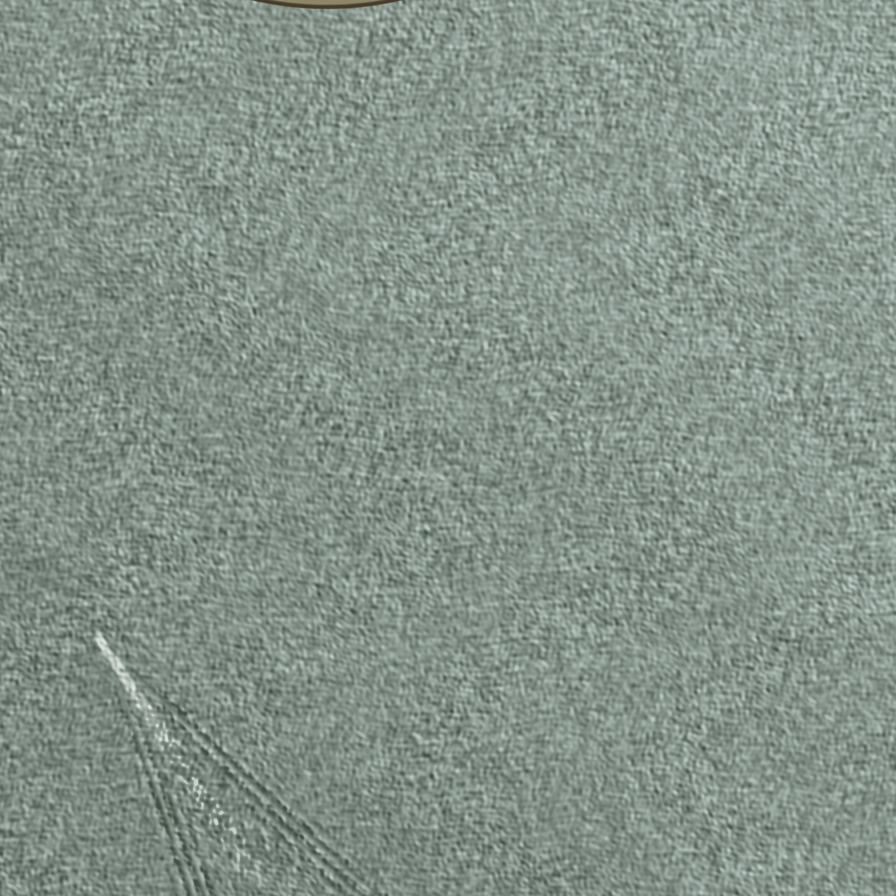
A WebGL 1 fragment shader for this texture:

```glsl
precision highp float;
// Grey-green sea from above: fine wind ripples, a small boat's wake and a bit of shore.
uniform vec2 u_resolution;

#define RIPPLE_COUNT 56
#define RIPPLE_FREQ vec2(48.0, 175.0)  // cycles per canvas, lowest and highest
#define RIPPLE_ANGLE 0.9               // mean direction of travel, radians
#define RIPPLE_SPREAD 1.6
#define RIPPLE_CONTRAST 0.175
#define CHOP_CELLS vec2(185.0, 125.0)  // upright grains across and up the canvas
#define CHOP_CONTRAST 0.13
#define SLOPE_LIGHT 0.185              // brightening towards the upper right
#define WAKE_BOW vec2(0.107, 0.293)
#define WAKE_AXIS vec2(0.55, -0.835)
#define WAKE_SPREAD 0.225
#define FLECK_CELLS 48.0

const float TAU = 6.2831853;
const vec3 TROUGH = vec3(0.35, 0.40, 0.36);
const vec3 CREST = vec3(0.63, 0.69, 0.66);
const vec3 FOAM = vec3(0.86, 0.89, 0.87);
const vec3 SHORE_RIM = vec3(0.27, 0.24, 0.16);
const vec3 SHORE_SAND = vec3(0.56, 0.52, 0.41);

float hash(float n) {
  return fract(sin(n * 12.9898) * 43758.5453);
}

float hash2(vec2 cell) {
  return fract(sin(dot(cell, vec2(127.1, 311.7))) * 43758.5453);
}

// Sum of random plane waves, scaled to unit deviation.
float ripples(vec2 p) {
  p += 0.006 * sin(p.yx * vec2(17.0, 13.0) + vec2(0.4, 2.1));
  p += 0.002 * sin(p.yx * vec2(41.0, 53.0) + p * 19.0);
  float sum = 0.0;
  for (int i = 0; i < RIPPLE_COUNT; i++) {
    float n = float(i) + 1.0;
    float turn = hash(n) + hash(n + 71.3) - 1.0;
    float angle = RIPPLE_ANGLE + RIPPLE_SPREAD * turn;
    float freq = mix(RIPPLE_FREQ.x, RIPPLE_FREQ.y, fract(n * 0.618034));
    vec2 dir = vec2(cos(angle), sin(angle));
    sum += sin(TAU * (freq * dot(dir, p) + hash(n + 37.7)));
  }
  return sum / sqrt(0.5 * float(RIPPLE_COUNT));
}

// Irregular short grains from smoothed cell values, about unit deviation.
float chop(vec2 p) {
  p = p * CHOP_CELLS + 0.5 * sin(p.yx * vec2(90.0, 70.0));
  vec2 cell = floor(p);
  vec2 blend = smoothstep(0.0, 1.0, fract(p));
  float low = mix(hash2(cell), hash2(cell + vec2(1.0, 0.0)), blend.x);
  float high = mix(hash2(cell + vec2(0.0, 1.0)), hash2(cell + 1.0), blend.x);
  return 4.8 * (mix(low, high, blend.y) - 0.5);
}

// Longer swell, strongest on the left, with crests falling to the right.
float swell(vec2 p) {
  float bend = 0.8 * sin(p.x * 21.0 + p.y * 9.0) + 0.6 * sin(p.y * 34.0 - p.x * 11.0);
  float patches = 0.5 + 0.5 * sin(p.x * 27.0 + 2.0 * sin(p.y * 15.0));
  float train = sin(TAU * dot(p, vec2(16.0, 47.0)) + 2.0 * bend);
  return train * patches * mix(1.0, 0.25, smoothstep(0.0, 0.6, p.x));
}

// Rare bright flecks, one candidate in each cell.
float flecks(vec2 p) {
  vec2 cell = floor(p * FLECK_CELLS);
  vec2 jitter = vec2(hash2(cell + 3.1), hash2(cell + 8.7));
  vec2 offset = fract(p * FLECK_CELLS) - mix(vec2(0.3), vec2(0.7), jitter);
  float dist = length(offset * vec2(0.8, 1.2) + 0.4 * offset.yx);
  return step(hash2(cell), 0.008) * (1.0 - smoothstep(0.04, 0.26, dist));
}

// Feathered dark and light lines (x) and foam (y) behind the bow.
vec2 wake(vec2 p, float grain) {
  vec2 rel = p - WAKE_BOW;
  float along = dot(rel, WAKE_AXIS);
  float across = abs(dot(rel, vec2(-WAKE_AXIS.y, WAKE_AXIS.x)));
  float ratio = across / max(along, 0.001);

  float arm = smoothstep(0.08, 0.20, ratio) * (1.0 - smoothstep(0.24, 0.33, ratio));
  arm *= smoothstep(0.04, 0.11, along) * (1.0 - 0.5 * smoothstep(0.30, 0.48, along));
  float fan = across - WAKE_SPREAD * along - 0.06 * along * along;
  float line = cos(TAU * fan / 0.0135 + 0.35 * grain);

  float width = 0.006 + 0.04 * max(along, 0.0);
  float streak = 1.0 - smoothstep(0.4 * width, width, across);
  float hull = smoothstep(-0.004, 0.004, along) * (1.0 - smoothstep(0.05, 0.18, along));
  float trail = smoothstep(0.05, 0.12, along) * (1.0 - smoothstep(0.25, 0.38, along));
  float spray = smoothstep(0.3, 1.8, grain);
  float foam = streak * (hull * (0.70 + 0.15 * grain) + 0.7 * trail * spray);
  return vec2(-arm * (line + 0.25), clamp(foam, 0.0, 1.0));
}

void main() {
  vec2 uv = gl_FragCoord.xy / u_resolution;
  float grain = RIPPLE_CONTRAST * ripples(uv) + CHOP_CONTRAST * chop(uv);
  vec2 trace = wake(uv, grain / (RIPPLE_CONTRAST + 0.4 * CHOP_CONTRAST));

  // Water tone: slope of light, broad bands, ripples and wake lines.
  float tone = 0.605 + SLOPE_LIGHT * (uv.x + uv.y - 1.0);
  tone += 0.03 * sin(dot(uv, vec2(9.0, 14.0)) + 1.3 * sin(uv.x * 7.0));
  tone += 0.02 * sin(dot(uv, vec2(31.0, 47.0)) + 2.0 * sin(uv.x * 19.0 - uv.y * 8.0));
  float gusts = 1.0 + 0.15 * sin(uv.x * 23.0 + 3.0 * sin(uv.y * 11.0));
  tone += gusts * grain + 0.09 * swell(uv) + 0.42 * trace.x;
  vec3 color = mix(TROUGH, CREST, clamp(tone, -0.3, 1.35));

  // Foam and flecks.
  color = mix(color, FOAM, max(trace.y, 0.5 * flecks(uv)));

  // Shore reaching in at the top edge.
  float reach = (uv.x - 0.365) / 0.085;
  float inland = uv.y - 1.0 + 0.010 * (1.0 - reach * reach);
  float soft = 1.0 / u_resolution.y;
  vec3 shore = mix(SHORE_RIM, SHORE_SAND, smoothstep(0.003, 0.006, inland));
  color = mix(color, shore, smoothstep(-soft, soft, inland));

  gl_FragColor = vec4(color, 1.0);
}
```
